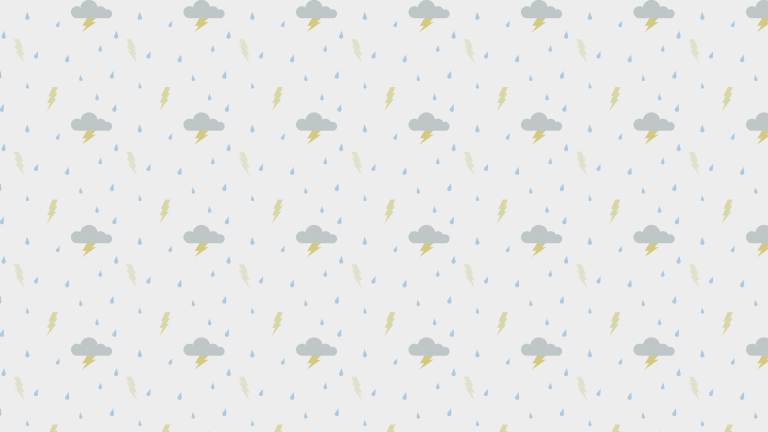
Write a Shadertoy shader that draws this pattern.

```glsl
// Stormy weather wallpaper: grey clouds, lightning bolts and scattered raindrops
const float TILE = 112.5; // the canvas is 432 units tall, y points down

// Offset from a motif centre to its nearest repeat
vec2 around(vec2 p, vec2 centre) {
    return mod(p - centre + 0.5 * TILE, TILE) - 0.5 * TILE;
}

// Circle of radius r tapering to a point at height h
float dropShape(vec2 p, float r, float h) {
    p.x = abs(p.x);
    float b = r / h, a = sqrt(1.0 - b * b);
    float k = dot(p, vec2(-b, a));
    if (k < 0.0) return length(p) - r;
    if (k > a * h) return length(p - vec2(0.0, h));
    return dot(p, vec2(a, b)) - r;
}

float cloudShape(vec2 p) {
    float d = length(p - vec2(-14.0, 2.2)) - 6.0;
    d = min(d, length(p - vec2(-2.0, -1.4)) - 8.7);
    d = min(d, length(p - vec2(9.5, 2.0)) - 5.8);
    d = min(d, length(p - vec2(16.6, 3.8)) - 4.5);
    vec2 base = abs(p - vec2(1.3, 5.2)) - vec2(15.3, 3.0);
    return min(d, max(base.x, base.y));
}

// Signed distance to a closed outline
float outline(vec2 p, vec2 v[11]) {
    float d = 1e5, side = 1.0;
    for (int i = 0, j = 10; i < 11; j = i, i++) {
        vec2 e = v[j] - v[i], w = p - v[i];
        vec2 nearest = w - e * clamp(dot(w, e) / max(dot(e, e), 1e-4), 0.0, 1.0);
        d = min(d, dot(nearest, nearest));
        bvec3 c = bvec3(p.y >= v[i].y, p.y < v[j].y, e.x * w.y > e.y * w.x);
        if (all(c) || all(not(c))) side = -side;
    }
    return side * sqrt(d);
}

// Tall bolt with two steps
float tallBolt(vec2 p) {
    return outline(p, vec2[11](
        vec2(0.3, -11.7), vec2(5.4, -11.7), vec2(2.8, -5.6), vec2(5.0, -5.6),
        vec2(1.6, 0.2), vec2(3.8, 0.2), vec2(-5.3, 12.2), vec2(-2.4, 4.0),
        vec2(-5.2, 4.0), vec2(-1.9, -2.5), vec2(-3.9, -2.5)));
}

// Wide bolt with one step; the last corner is repeated to fill the list
float wideBolt(vec2 p) {
    vec2 end = vec2(-6.8, 1.8);
    return outline(p, vec2[11](
        vec2(-1.5, -7.0), vec2(7.5, -7.0), vec2(2.8, -1.8), vec2(6.8, -1.8),
        vec2(-7.0, 8.0), vec2(-2.8, 1.8), end, end, end, end, end));
}

void mainImage(out vec4 fragColor, in vec2 fragCoord) {
    float unit = 432.0 / iResolution.y;
    vec2 p = vec2(fragCoord.x, iResolution.y - fragCoord.y) * unit;
    vec3 col = vec3(0.928);

    // Raindrops: centre, lean, size
    vec4 drops[11] = vec4[11](
        vec4(27.3, 16.0, -0.05, 1.0), vec4(58.3, 24.0, 0.4, 0.85),
        vec4(3.8, 34.8, 0.1, 1.0), vec4(100.4, 48.5, 0.1, 0.85),
        vec4(36.6, 55.0, 0.4, 0.95), vec4(67.6, 58.5, 0.25, 1.0),
        vec4(112.3, 74.8, 0.25, 1.0), vec4(80.6, 78.0, -0.15, 0.8),
        vec4(27.3, 85.7, -0.15, 0.75), vec4(97.0, 97.0, -0.05, 0.85),
        vec4(2.4, 108.0, 0.3, 1.0));
    float rain = 1e5;
    for (int i = 0; i < 11; i++) {
        vec4 k = drops[i];
        vec2 q = around(p, k.xy) * vec2(1.0, -1.0);
        q = mat2(cos(k.z), sin(k.z), -sin(k.z), cos(k.z)) * q;
        rain = min(rain, dropShape(q / k.w + vec2(0.0, 1.8), 2.1, 5.8) * k.w);
    }
    col = mix(col, vec3(0.68, 0.79, 0.88), clamp(0.5 - rain / unit, 0.0, 1.0));

    // Free bolts, the paler one mirrored
    float bolt = tallBolt(around(p, vec2(52.4, 98.8)));
    col = mix(col, vec3(0.85, 0.84, 0.65), clamp(0.5 - bolt / unit, 0.0, 1.0));
    float paleBolt = tallBolt(around(p, vec2(19.3, 51.0)) * vec2(-1.0, 1.0));
    col = mix(col, vec3(0.885, 0.88, 0.785), clamp(0.5 - paleBolt / unit, 0.0, 1.0));

    // Cloud over its own bolt
    float strike = wideBolt(around(p, vec2(89.2, 24.0)));
    col = mix(col, vec3(0.83, 0.79, 0.50), clamp(0.5 - strike / unit, 0.0, 1.0));
    float cloud = cloudShape(around(p, vec2(91.0, 10.0)));
    col = mix(col, vec3(0.745, 0.775, 0.785), clamp(0.5 - cloud / unit, 0.0, 1.0));

    fragColor = vec4(col, 1.0);
}
```
